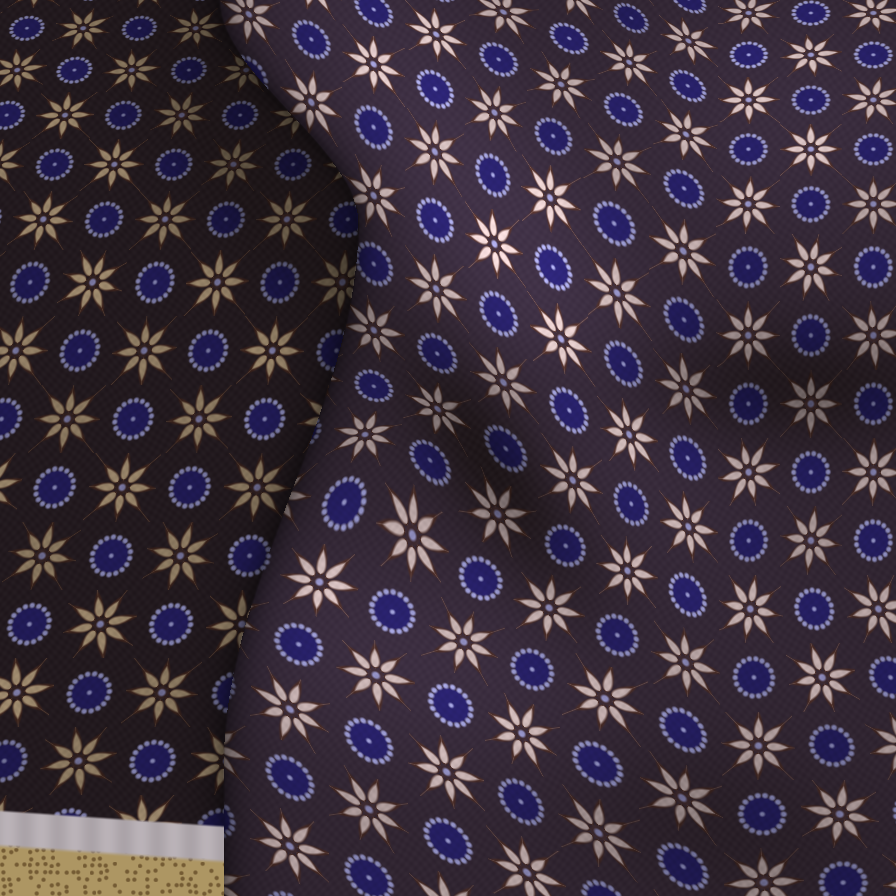
A three.js fragment shader for this pattern:

```glsl
varying vec2 vUv;

#define SHADOW vec3(0.115, 0.085, 0.095)
#define PLUM vec3(0.27, 0.21, 0.30)
#define CREAM vec3(0.90, 0.81, 0.83)
#define OCHRE vec3(0.78, 0.67, 0.47)
#define RUST vec3(0.36, 0.20, 0.14)
#define BLUE vec3(0.17, 0.14, 0.47)
#define LILAC vec3(0.68, 0.68, 0.92)
#define PETALS 8.0
#define BEADS 18.0
#define SOFT 0.022

const float TAU = 6.2831853;

float hash(vec2 p) {
  return fract(sin(dot(p, vec2(41.3, 289.1))) * 4375.5);
}

// Coverage of a shape from its signed distance in cell units
float cover(float d) {
  return 1.0 - smoothstep(-SOFT, SOFT, d);
}

// Soft elliptical patch, its first axis turned by angle
float patchGlow(vec2 p, vec2 center, vec2 size, float angle) {
  float c = cos(angle), s = sin(angle);
  vec2 q = mat2(c, -s, s, c) * (p - center) / size;
  return exp(-dot(q, q));
}

// Rows crowd together towards the top
float rowIndex(float d) {
  float above = min(d, 0.0);
  return 13.1 * d - 16.0 * above * above;
}

// Lattice of the flat cloth lying behind
vec2 backLattice(vec2 p) {
  float d = p.y - 0.315;
  return vec2((p.x - 0.173 + 0.16 * d) / (0.062 + 0.0245 * p.y) + 1.0, rowIndex(d));
}

// Lattice of the draped cloth: sheared by the fold, flared at the hem
vec2 frontLattice(vec2 p) {
  float lift = 0.4 * max(0.807 - p.x, 0.0);
  lift += 0.045 * patchGlow(p, vec2(0.436, 0.52), vec2(0.09), 0.0);
  float v = rowIndex(p.y + lift - 0.298);
  float flare = smoothstep(4.0, 9.0, v);
  float sway = 0.013 * exp(-pow(abs(p.x - 0.638) / 0.104, 2.0)) * cos(v * TAU / 8.0);
  return vec2((p.x + sway - 0.905 - 0.036 * flare) / (0.0697 + 0.0185 * flare), v);
}

// Signed width of one teardrop petal along the x axis
float petal(vec2 q, float start, float len) {
  float t = clamp((q.x - start) / len, 0.0, 1.0);
  return abs(q.y) - 0.165 * sqrt(t) * (1.0 - t) + 0.008;
}

vec3 drawStar(vec3 base, vec2 f, vec2 id, vec3 ink, float glow) {
  float turn = (hash(id) - 0.5) * 0.5;
  float sector = (atan(f.y, f.x) + turn) / TAU * PETALS;
  float n = mod(floor(sector + 0.5), PETALS);
  float a = (fract(sector + 0.5) - 0.5) * TAU / PETALS;
  vec2 q = length(f) * vec2(cos(a), sin(a));
  float len = 0.31 + 0.07 * (hash(id + n * 3.7) - 0.5);
  vec3 col = mix(base, RUST * glow, 0.75 * cover(petal(q, 0.10, len + 0.09) - 0.012));
  col = mix(col, ink * glow, cover(petal(q, 0.115, len)));
  col = mix(col, mix(base, RUST, 0.25), cover(length(f) - 0.10));
  return mix(col, LILAC * glow, 0.9 * cover(length(f) - 0.05));
}

vec3 drawDisc(vec3 base, vec2 f, vec2 id, float glow) {
  float r = length(f);
  float a = (fract(atan(f.y, f.x) / TAU * BEADS + hash(id)) - 0.5) * TAU / BEADS;
  vec2 bead = r * vec2(cos(a), sin(a)) - vec2(0.275, 0.0);
  vec3 col = mix(base, BLUE * glow, 0.95 * cover(r - 0.245));
  col = mix(col, LILAC * glow, cover(length(bead) - 0.037));
  return mix(col, LILAC * glow, cover(r - 0.032));
}

// Pale selvage above a speckled tabletop
vec3 drawTable(vec3 base, vec2 p) {
  float top = p.y - 0.905 - 0.07 * p.x;
  vec2 g = p * 130.0;
  vec2 cell = floor(g);
  vec2 jitter = 0.3 + 0.4 * vec2(hash(cell), hash(cell + 7.0));
  float fleck = 1.0 - smoothstep(0.15, 0.45, length(fract(g) - jitter));
  fleck *= step(0.45, hash(cell + 19.0));
  vec3 table = mix(vec3(0.68, 0.59, 0.39), vec3(0.38, 0.28, 0.14), 0.75 * fleck);
  vec3 selvage = vec3(0.70, 0.67, 0.69) + 0.03 * sin(p.x * 170.0);
  vec3 col = mix(selvage, table, smoothstep(0.036, 0.042, top));
  return mix(base, col, smoothstep(-0.002, 0.002, top));
}

void main() {
  vec2 p = vec2(vUv.x, 1.0 - vUv.y);

  // Fold line dividing the two layers
  float edge = 0.245 + 0.155 * smoothstep(0.0, 0.25, p.y) - 0.15 * smoothstep(0.25, 0.85, p.y);
  float front = smoothstep(-0.002, 0.002, p.x - edge);
  bool isFront = p.x > edge;

  // Light and shade of the folds
  float frontLight = 0.52 + 0.5 * patchGlow(p, vec2(0.56, 0.26), vec2(0.38, 0.11), 1.0)
    + 0.35 * patchGlow(p, vec2(0.46, 0.74), vec2(0.26, 0.12), 0.3)
    + 0.3 * patchGlow(p, vec2(0.88, 0.13), vec2(0.2, 0.14), 0.0)
    - 0.55 * patchGlow(p, vec2(0.55, 0.52), vec2(0.17, 0.055), 1.0)
    - 0.45 * patchGlow(p, vec2(0.88, 0.43), vec2(0.24, 0.07), 0.0)
    - 0.25 * patchGlow(p, vec2(0.80, 0.92), vec2(0.2, 0.1), 0.3);
  float backLight = 0.42 - 0.5 * patchGlow(p, vec2(0.29, 0.18), vec2(0.24, 0.09), 1.0);
  float light = clamp(mix(backLight, frontLight, front), 0.0, 1.0);

  float weave = sin(p.x * 610.0 + 2.0 * sin(p.y * 83.0)) * sin(p.y * 570.0 + 2.0 * sin(p.x * 71.0));
  vec3 col = mix(SHADOW, PLUM, light * mix(0.25, 0.9, front)) + 0.012 * weave;

  // Stars and beaded discs alternate like a checkerboard
  vec2 g = isFront ? frontLattice(p) : backLattice(p);
  vec2 id = floor(g + 0.5);
  vec2 f = g - id;
  float glow = mix(0.48, 1.06, light) * (0.9 + 0.15 * hash(id + 5.0)) + 0.03 * weave;
  vec3 ink = mix(OCHRE, CREAM, mix(0.25, 0.9, front));
  if (mod(id.x + id.y, 2.0) < 0.5) col = drawStar(col, f, id, ink, glow);
  else col = drawDisc(col, f, id, glow);

  // Contact shadow along the fold, then the table beside the hem
  col *= 1.0 - 0.45 * exp(-abs(p.x - edge) * 45.0);
  if (!isFront) col = drawTable(col, p);
  gl_FragColor = vec4(col, 1.0);
}
```
